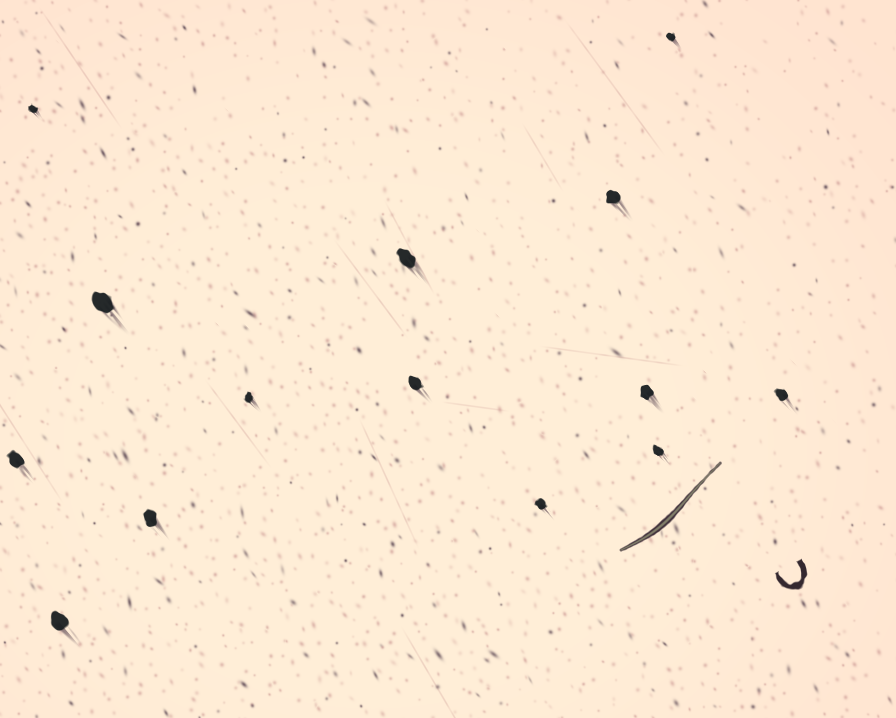
A Shadertoy shader for this texture:

```glsl
#define WARM vec3(1.0, 0.933, 0.843)
#define ROSE vec3(1.0, 0.893, 0.817)
#define BLUSH vec3(0.80, 0.60, 0.58)
#define PLUM vec3(0.34, 0.26, 0.31)
#define INK vec3(0.10, 0.12, 0.13)
#define DRIFT vec2(0.51, -0.86)
#define GRAIN_CELL 0.021
#define STREAK_CELL 0.042
#define PIT_CELL 0.2
#define PIT_SHARE 0.42
#define SCRATCHES 11

float hash(vec2 p) {
    return fract(sin(dot(p, vec2(127.1, 311.7))) * 43758.5453);
}

vec2 hash2(vec2 p) {
    return vec2(hash(p), hash(p + 57.3));
}

float noise(vec2 p) {
    vec2 i = floor(p), f = fract(p);
    f = f * f * (3.0 - 2.0 * f);
    return mix(mix(hash(i), hash(i + vec2(1, 0)), f.x),
               mix(hash(i + vec2(0, 1)), hash(i + vec2(1, 1)), f.x), f.y);
}

// x runs along the drift, y across it
vec2 alongDrift(vec2 v, float turn) {
    float c = cos(turn), s = sin(turn);
    vec2 axis = mat2(c, s, -s, c) * DRIFT;
    return vec2(dot(v, axis), dot(v, vec2(-axis.y, axis.x)));
}

// Soft scattered grains, stretched along the drift
float grains(vec2 p, float cell, float share, float radius, float stretch, float seed) {
    vec2 home = floor(p / cell);
    float cover = 0.0;
    for (int k = 0; k < 9; k++) {
        vec2 id = home + vec2(k % 3 - 1, k / 3 - 1);
        vec2 key = id + seed;
        if (hash(key + 3.7) > share) continue;
        vec2 shape = hash2(key + 11.9);
        vec2 q = alongDrift(p - (id + hash2(key)) * cell, (hash(key + 23.1) - 0.5) * 0.9);
        q.x /= mix(1.0, stretch, shape.x * shape.x);
        q /= radius * mix(0.65, 1.2, shape.y);
        cover = max(cover, exp(-dot(q, q)) * mix(0.3, 1.0, hash(key + 31.3)));
    }
    return cover;
}

// Dark ragged pits (x) trailing streaky tails (y)
vec2 pits(vec2 p, float px) {
    vec2 home = floor(p / PIT_CELL), cover = vec2(0);
    for (int k = 0; k < 9; k++) {
        vec2 id = home + vec2(k % 3 - 1, k / 3 - 1);
        if (hash(id + 71.3) > PIT_SHARE) continue;
        float size = hash(id + 5.5);
        float r = mix(0.006, 0.015, size * size);
        vec2 q = alongDrift(p - (id + hash2(id + 13.0)) * PIT_CELL, 0.15) / r;
        float ragged = noise(q * 1.7 + id * 9.0);
        float head = length(q * vec2(0.85, 1.1)) - 0.65 - 0.5 * ragged;
        cover.x = max(cover.x, 1.0 - smoothstep(-px, px, head * r));
        float width = 0.9 - 0.16 * q.x;
        float strands = smoothstep(0.25, 0.75, noise(vec2(q.x * 0.35, q.y * 4.0) + id * 5.0));
        float tail = smoothstep(-0.2, 0.4, q.x) * (1.0 - smoothstep(0.8, 4.0, q.x));
        tail *= 1.0 - smoothstep(width - 0.3, width, abs(q.y));
        cover.y = max(cover.y, tail * strands);
    }
    return cover;
}

// Hairline scratches, mostly along the drift
float scratches(vec2 p, float aspect, float px) {
    float cover = 0.0;
    for (int i = 0; i < SCRATCHES; i++) {
        vec2 key = vec2(i, 4.2);
        float turn = i % 4 == 3 ? 0.9 : (hash(key) - 0.5) * 0.25;
        vec2 q = alongDrift(p - hash2(key + 8.0) * vec2(aspect, 1.0), turn);
        float halfLength = mix(0.04, 0.13, hash(key + 19.0));
        float fade = 1.0 - smoothstep(0.6, 1.0, abs(q.x) / halfLength);
        float patchy = 0.4 + 0.6 * noise(vec2(q.x * 90.0, float(i)));
        cover = max(cover, fade * patchy * (1.0 - smoothstep(0.0, 0.0008 + px, abs(q.y))));
    }
    return cover;
}

// A bent fibre: signed distance in x, distance from its core in y
vec2 fibre(vec2 p) {
    vec2 start = vec2(0.865, 0.234), span = vec2(0.138, 0.121);
    vec2 axis = normalize(span);
    float t = dot(p - start, axis) / length(span);
    float s = clamp(t, 0.0, 1.0);
    float bend = -0.010 * sin(3.1416 * s) - 0.003 * sin(6.2832 * s);
    float across = dot(p - start, vec2(-axis.y, axis.x)) - bend;
    float d = length(vec2((t - s) * length(span), across));
    float halfWidth = 0.0018 + 0.0028 * exp(-pow((s - 0.4) * 4.0, 2.0));
    halfWidth += 0.0012 * (noise(p * 180.0) - 0.5);
    return vec2(d - halfWidth, d);
}

// A small ragged hook
float hook(vec2 p) {
    vec2 q = p - vec2(1.100, 0.206);
    q.x += 0.15 * q.y;
    float arc = abs(length(q * vec2(1.05, 0.85)) - 0.020);
    return max(arc - 0.002 - 0.0035 * noise(p * 150.0), q.y - 0.006 - 0.5 * q.x);
}

void mainImage(out vec4 fragColor, in vec2 fragCoord) {
    float px = 1.0 / iResolution.y;
    vec2 p = fragCoord * px;
    float aspect = iResolution.x * px;

    // Uneven lamp light
    float falloff = length((p - vec2(0.52, 0.38)) * vec2(0.85, 1.0));
    vec3 color = mix(WARM, ROSE, smoothstep(0.3, 0.85, falloff));

    // Fine dust, thinner toward the upper right
    float density = mix(1.0, 0.6, smoothstep(0.7, 1.8, p.x + p.y));
    float dust = grains(p, GRAIN_CELL, 0.72 * density, 0.0025, 1.8, 0.0);
    float streaks = grains(p, STREAK_CELL, 0.48 * density, 0.0024, 3.2, 140.0);
    color = mix(color, BLUSH, 0.62 * dust);
    color = mix(color, BLUSH, 0.38 * scratches(p, aspect, px));
    color = mix(color, PLUM, 0.80 * streaks);

    // Pits and their tails
    vec2 pit = pits(p, px);
    color = mix(color, PLUM, 0.65 * pit.y);
    color = mix(color, INK, 0.95 * pit.x);

    // Stray debris
    vec2 strand = fibre(p);
    vec3 strandColor = mix(vec3(0.50, 0.49, 0.41), PLUM * 0.75, smoothstep(0.0005, 0.003, strand.y + 0.012 * abs(p.x - 0.93)));
    color = mix(color, strandColor, 1.0 - smoothstep(-px, px, strand.x));
    color = mix(color, PLUM * 0.6, 1.0 - smoothstep(-px, px, hook(p)));

    fragColor = vec4(color, 1.0);
}
```
